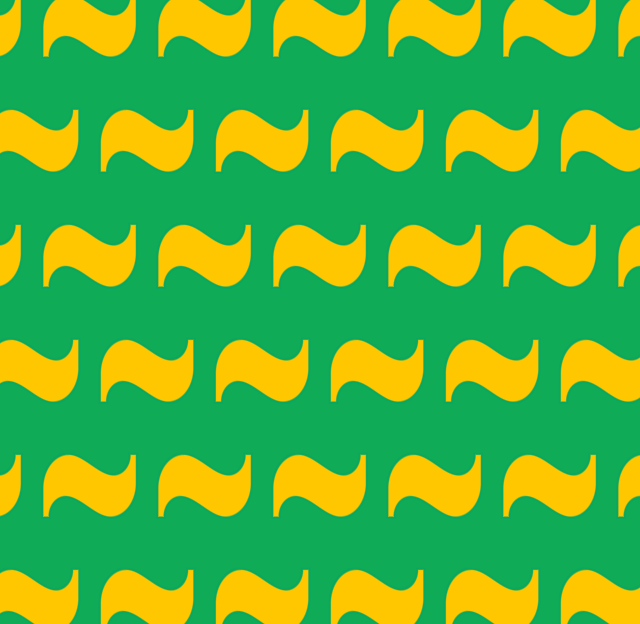
This pattern is drawn by a Shadertoy shader. Its source:

```glsl
// Staggered rows of flat yellow wave-shaped tildes on a green ground.

#define REPEATS_ACROSS 5.565
#define FIRST_CENTRE vec2(0.779, 0.2235)
#define HALF_SIZE vec2(0.402, 0.268)
#define CREST_X -0.181
#define TROUGH vec2(0.210, 0.089)
#define SHOULDER_Y -0.022
#define HORN_WIDTH 0.045
#define RIM_WIDTH 0.017
#define GREEN vec3(0.06, 0.67, 0.34)
#define RIM_GREEN vec3(0.04, 0.66, 0.37)
#define YELLOW vec3(1.00, 0.78, 0.00)

// Signed distance to the upper contour; negative lies below it.
float upperEdge(vec2 p) {
    // Rounded left shoulder, continuing straight down the side.
    if (p.x < CREST_X) {
        vec2 radii = vec2(HALF_SIZE.x + CREST_X, HALF_SIZE.y - SHOULDER_Y);
        vec2 q = vec2(p.x - CREST_X, max(p.y - SHOULDER_Y, 0.0)) / radii;
        return (length(q) - 1.0) * radii.x;
    }
    // Hollow that sweeps up into the narrow horn.
    if (p.x > TROUGH.x) {
        vec2 radii = vec2(HALF_SIZE.x - HORN_WIDTH, HALF_SIZE.y) - vec2(TROUGH.x, TROUGH.y);
        vec2 q = vec2(p.x - TROUGH.x, min(p.y - HALF_SIZE.y, 0.0)) / radii;
        return (1.0 - length(q)) * radii.x;
    }
    // Smooth descent from crest to trough, corrected for slope.
    float span = TROUGH.x - CREST_X;
    float drop = HALF_SIZE.y - TROUGH.y;
    float t = (p.x - CREST_X) / span;
    float height = HALF_SIZE.y - drop * t * t * (3.0 - 2.0 * t);
    float slope = 6.0 * t * (1.0 - t) * drop / span;
    return (p.y - height) / sqrt(1.0 + slope * slope);
}

// The lower contour is the upper one turned by half a revolution.
float tilde(vec2 p) {
    vec2 box = abs(p) - HALF_SIZE;
    return max(max(upperEdge(p), upperEdge(-p)), max(box.x, box.y));
}

void mainImage(out vec4 fragColor, in vec2 fragCoord) {
    // One unit is one repeat, measured from the upper left corner.
    float unitsPerPixel = REPEATS_ACROSS / iResolution.x;
    vec2 grid = vec2(fragCoord.x, iResolution.y - fragCoord.y) * unitsPerPixel - FIRST_CENTRE;

    // Brick layout: odd rows move by half a repeat.
    float row = floor(grid.y + 0.5);
    grid.x -= 0.5 * mod(row, 2.0);
    vec2 local = vec2(fract(grid.x + 0.5) - 0.5, row - grid.y);

    // Flat fill with a faint cooler rim on the ground.
    float d = tilde(local);
    float soft = 0.85 * unitsPerPixel;
    float rim = 1.0 - smoothstep(RIM_WIDTH, RIM_WIDTH + soft, d);
    vec3 colour = mix(GREEN, RIM_GREEN, rim);
    colour = mix(colour, YELLOW, 1.0 - smoothstep(-soft, soft, d));
    fragColor = vec4(colour, 1.0);
}
```
